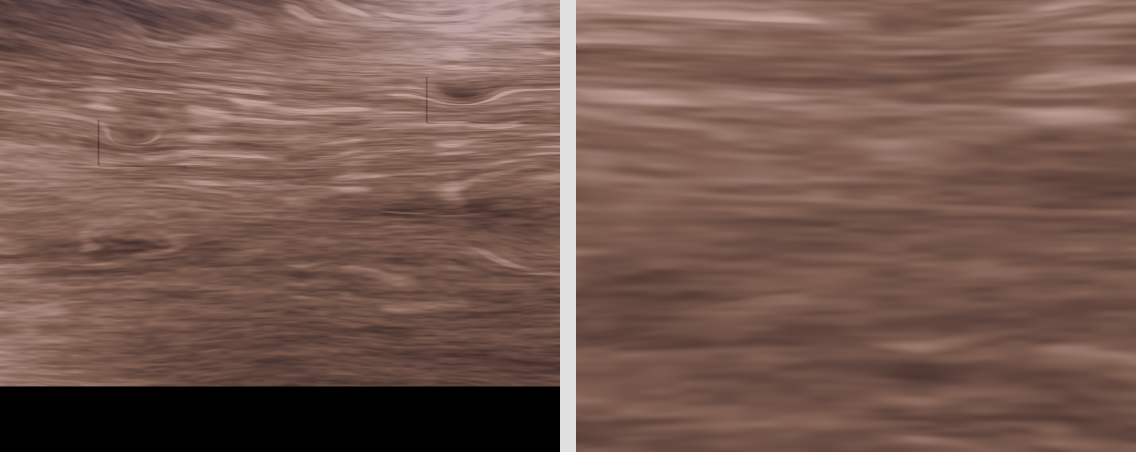
Left: the whole. Right: its middle third, enlarged.
Give the GLSL for this texture, as a WebGL 1 fragment shader.

```glsl
precision highp float;
// Brown wood floor with flowing grain, knots and soft light, above a black band.
uniform vec2 u_resolution;

#define BAND_HEIGHT 0.145
#define FIBRE_DENSITY 185.0
#define FIBRE_CONTRAST 0.48
#define STREAK_CONTRAST 0.42
#define RING_DENSITY 72.0
#define VEIN_STRENGTH 0.50
#define SWEEP 0.22
#define PLANK_STEP vec2(-0.726, -0.095)
#define DARK_WOOD vec3(0.30, 0.212, 0.193)
#define MID_WOOD vec3(0.50, 0.37, 0.32)
#define PALE_WOOD vec3(0.69, 0.57, 0.53)

float hash(vec2 p) {
  vec3 q = fract(vec3(p.xyx) * 0.1031);
  q += dot(q, q.yzx + 33.33);
  return fract((q.x + q.y) * q.z);
}

float noise(vec2 p) {
  vec2 i = floor(p), f = fract(p);
  f = f * f * (3.0 - 2.0 * f);
  return mix(mix(hash(i), hash(i + vec2(1.0, 0.0)), f.x),
             mix(hash(i + vec2(0.0, 1.0)), hash(i + vec2(1.0, 1.0)), f.x), f.y);
}

// Soft elliptical spot, 1 at its centre
float spot(vec2 p, vec2 centre, vec2 radius) {
  vec2 d = (p - centre) / radius;
  return exp(-dot(d, d));
}

// Thin line along one axis, between two ends on the other
float seam(float across, float along, float from, float to, float px) {
  float width = 0.0012 + 0.5 * px;
  return (1.0 - smoothstep(0.0, width * 1.5, abs(across)))
       * step(from, along) * step(along, to);
}

// Broad light and shade over the floor
float lighting(vec2 p) {
  float t = 0.56;
  t += 0.50 * spot(p, vec2(1.02, 0.98), vec2(0.26, 0.12));
  t += 0.14 * spot(p, vec2(0.85, 0.80), vec2(0.45, 0.16));
  t += 0.14 * spot(p, vec2(0.10, 0.62), vec2(0.35, 0.14));
  t += 0.20 * spot(p, vec2(0.02, 0.20), vec2(0.20, 0.16));
  t -= 0.42 * spot(p, vec2(0.38, 1.02), vec2(0.28, 0.09));
  t -= 0.28 * spot(p, vec2(0.02, 0.93), vec2(0.24, 0.14));
  t -= 0.42 * (1.0 - smoothstep(0.15, 0.60, p.y)) * smoothstep(-0.1, 0.65, p.x);
  return t;
}

vec3 woodColour(float t) {
  vec3 c = mix(DARK_WOOD, MID_WOOD, clamp(t * 2.0, -0.3, 1.0));
  return mix(c, PALE_WOOD, clamp(t * 2.0 - 1.0, 0.0, 1.35));
}

void main() {
  vec2 p = gl_FragCoord.xy / u_resolution.y;
  float px = 1.0 / u_resolution.y;

  // Grain sweeps downwards from the upper left and lies flat below
  float flow = p.y + SWEEP * smoothstep(0.55, 0.98, p.y) * smoothstep(-0.3, 0.85, p.x);
  float wander = noise(p * vec2(3.2, 9.0) + 4.0) - 0.5;
  float ripple = noise(p * vec2(9.0, 22.0) + 17.0) - 0.5;
  float grain = flow + 0.030 * wander + 0.004 * ripple;
  float rings = flow + 0.100 * wander + 0.014 * ripple;

  // Repeated planks: knot, figured dark patch and joints
  float shade = 0.0, figure = 0.0, joints = 0.0;
  for (int i = 0; i < 2; i++) {
    vec2 q = p - float(i) * PLANK_STEP;
    float knot = spot(q, vec2(1.027, 0.782), vec2(0.075, 0.030));
    float core = spot(q, vec2(1.027, 0.782), vec2(0.035, 0.013));
    float patchTone = spot(q, vec2(1.00, 0.535), vec2(0.30, 0.055));
    grain += 0.022 * knot;
    rings += 0.055 * knot + 0.050 * spot(q, vec2(0.99, 0.54), vec2(0.22, 0.030));
    shade += 0.14 * knot + 0.22 * core + 0.30 * patchTone;
    figure += 0.55 * knot + 0.75 * patchTone;
    joints += seam(q.x - 0.944, q.y, 0.727, 0.83, px);
    joints += 0.7 * seam(q.y - 0.727, q.x, 0.944, 1.24 - 0.10 * float(i), px);
  }

  // Fine fibres and wider streaks
  float fibres = 0.6 * noise(vec2(p.x * 17.0, grain * FIBRE_DENSITY))
               + 0.4 * noise(vec2(p.x * 42.0 + 9.0, grain * FIBRE_DENSITY * 1.35));
  float streaks = 0.6 * noise(vec2(p.x * 3.5, grain * 48.0))
                + 0.4 * noise(vec2(p.x * 7.0 + 5.0, grain * 95.0));

  // Pale veins and dark pores follow the growth rings in patches
  figure += 0.75 * smoothstep(0.42, 0.75, noise(p * vec2(2.6, 8.0) + 31.0));
  figure += 0.6 * spot(p, vec2(0.08, 0.80), vec2(0.30, 0.12));
  figure *= smoothstep(0.20, 0.42, p.y);
  float ringTone = noise(vec2(p.x * 9.0, rings * RING_DENSITY));
  float veins = smoothstep(0.60, 0.92, ringTone);
  float pores = 1.0 - smoothstep(0.08, 0.36, ringTone);

  float tone = lighting(p) - shade;
  tone += FIBRE_CONTRAST * (fibres - 0.5) + STREAK_CONTRAST * (streaks - 0.5);
  tone += min(figure, 1.0) * (VEIN_STRENGTH * veins - 0.24 * pores);
  tone -= 0.38 * min(joints, 1.0);

  // Cooler tint in the upper shadow and the highlight
  vec3 colour = woodColour(tone);
  float cool = spot(p, vec2(0.28, 1.02), vec2(0.36, 0.13))
             + spot(p, vec2(1.02, 0.98), vec2(0.24, 0.12));
  colour += cool * vec3(-0.015, 0.0, 0.035);

  float wood = smoothstep(BAND_HEIGHT - px, BAND_HEIGHT + px, p.y);
  gl_FragColor = vec4(clamp(colour, 0.0, 1.0) * wood, 1.0);
}
```
